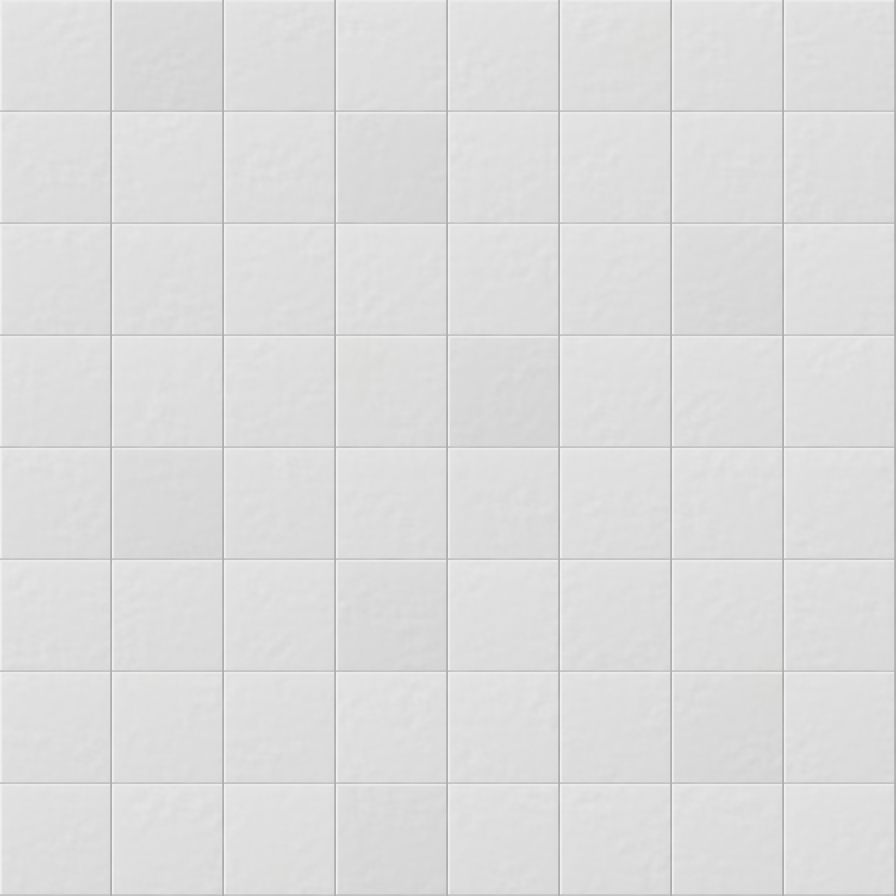
Reproduce this texture procedurally as a WebGL 1 fragment shader.

```glsl
precision highp float;

// Eight by eight square white glazed tiles with thin grey joints.
// Each tile has a lit top and left bevel, a soft gradient and a faint bumpy
// relief lit from the upper left; one tile in every row is slightly greyer.

uniform vec2 u_resolution;

float hash(vec2 p) {
  return fract(sin(dot(p, vec2(127.1, 311.7))) * 43758.55);
}

float gradientNoise(vec2 p) {
  vec2 i = floor(p), f = fract(p);
  vec2 u = f * f * f * (f * (f * 6.0 - 15.0) + 10.0);
  vec4 corner;
  for (int k = 0; k < 4; k++) {
    vec2 o = vec2(mod(float(k), 2.0), floor(float(k) / 2.0));
    float angle = 6.2832 * hash(i + o);
    float slope = dot(vec2(cos(angle), sin(angle)), f - o);
    vec2 weight = mix(1.0 - u, u, o);
    corner[k] = slope * weight.x * weight.y;
  }
  return dot(corner, vec4(1.0));
}

// Glaze height: soft ripples plus finer pits
float glaze(vec2 p) {
  return gradientNoise(p * vec2(8.0, 9.0)) + 0.5 * gradientNoise(p * vec2(18.0, 20.0) + 31.0);
}

// Smooth coverage of the interval from lo to hi, on both axes
vec2 band(vec2 s, float lo, float hi, float pixel) {
  return clamp(min(s - lo, hi - s) / pixel + 0.5, 0.0, 1.0);
}

void main() {
  // Tile coordinates, with y running down from the top
  vec2 uv = gl_FragCoord.xy / u_resolution;
  vec2 p = 8.0 * vec2(uv.x, 1.0 - uv.y);
  float pixel = 8.0 / min(u_resolution.x, u_resolution.y);
  vec2 id = floor(p), cell = fract(p);
  vec2 joint = p - floor(p + 0.5);

  // Tile face: lighter at the top left, small change from tile to tile
  float shade = 0.880 - 0.016 * cell.y - 0.008 * cell.x;
  shade += 0.008 * (hash(id + 5.0) - 0.5);
  shade += 0.012 * exp(-cell.y * 12.0) + 0.010 * exp(-cell.x * 18.0);
  shade -= 0.014 * exp((cell.x - 1.0) * 35.0) + 0.010 * exp((cell.y - 1.0) * 35.0);

  // Greyer tile, its column swinging from row to row
  float row = 7.0 - id.y;
  float greyColumn = floor(3.85 + 2.5 * sin(1.5708 * row) - 0.2 * cos(0.7854 * row));
  shade -= 0.018 * (1.0 - step(0.5, abs(id.x - greyColumn)));

  // Relief lit from the upper left, fading in and out in patches
  float relief = glaze(p + 0.02) - glaze(p - 0.02);
  float patches = smoothstep(-0.3, 0.5, gradientNoise(p * 2.3 + 17.0));
  shade += relief * (0.006 + 0.016 * patches);
  shade += 0.004 * gradientNoise(p * 30.0);
  vec3 color = vec3(shade);

  // Faint warm stains
  float stain = smoothstep(0.3, 0.7, gradientNoise(p * 1.1 + 53.0));
  color -= stain * vec3(0.004, 0.005, 0.010);

  // Bevel highlight, strongest along the left of each tile
  float wear = gradientNoise(p * 5.0 + 71.0);
  vec2 bevel = band(joint, 0.0, 0.0156, pixel);
  color = mix(color, vec3(0.918), bevel.y);
  color = mix(color, vec3(0.935 + 0.01 * wear), bevel.x);

  // Joints: paler level lines under darker upright ones
  vec2 groove = band(joint, -0.0156, 0.0, pixel);
  color = mix(color, vec3(0.765 + 0.04 * wear), groove.y);
  color = mix(color, vec3(0.680 + 0.04 * wear), groove.x);

  gl_FragColor = vec4(color, 1.0);
}
```
